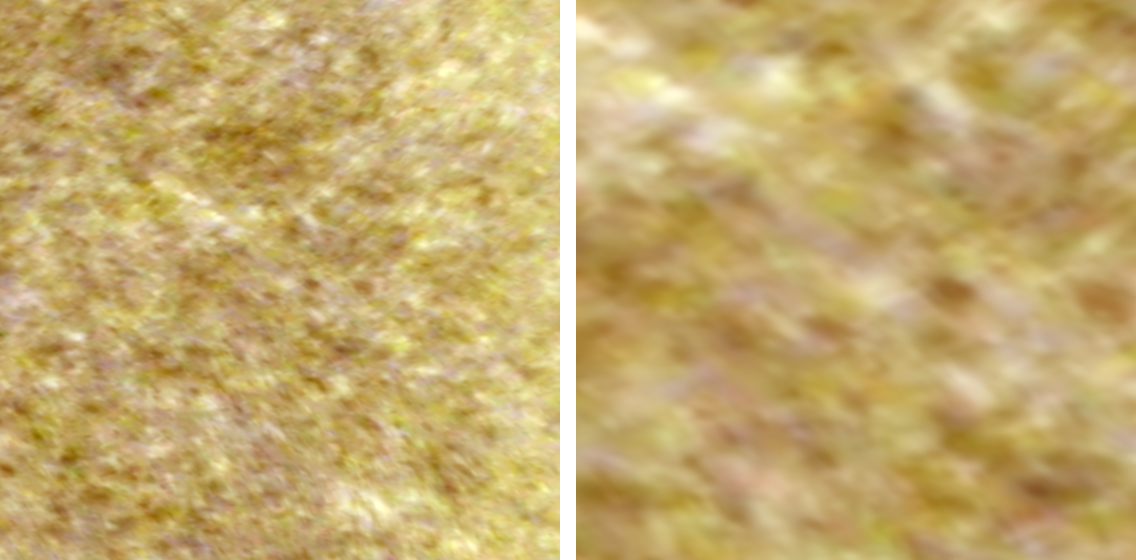
Left, the full canvas; right, a detail of the centre.
Write a WebGL 2 fragment shader that draws this texture.

```glsl
#version 300 es
precision highp float;
// Soft golden fleece: overlapping blurred tufts with a pale sheen along the right side.

uniform vec2 u_resolution;
out vec4 fragColor;

// Colours: the average, and the shift for one step of each axis
const vec3 BASE_GOLD   = vec3(0.783, 0.688, 0.445);
const vec3 LIGHT_STEP  = vec3(0.060, 0.080, 0.102);
const vec3 BEIGE_STEP  = vec3(-0.008, -0.012, 0.052);
const vec3 ROSE_STEP   = vec3(0.012, -0.010, 0.008);

// Tuft layers: cells per canvas height and strength
const float PATCH_FREQ = 6.0;
const float PATCH_GAIN = 0.65;
const float TUFT_FREQ  = 23.0;
const float TUFT_GAIN  = 1.30;
const float FIBRE_FREQ = 47.0;
const float FIBRE_GAIN = 1.00;
const float GRAIN_FREQ = 88.0;
const float GRAIN_GAIN = 0.50;
const float TINT_FREQ  = 10.0;
const float FLECK_FREQ = 38.0;

// Tuft shape
const float STRETCH      = 2.1;
const float ANGLE_SPREAD = 0.65;
const int   PER_CELL     = 2;

// Broad lighting
const float SHEEN_GAIN  = 1.45;
const float CORNER_GAIN = 0.95;
const float LIGHT_BIAS  = -0.27;

// Four random values in 0..1 from integer coordinates
vec4 hash4(ivec4 key) {
    uvec4 v = uvec4(key) * 1664525u + 1013904223u;
    v += v.yzxy * v.wxyz;
    v ^= v >> 16u;
    v += v.yzxy * v.wxyz;
    return vec4(v >> 8u) / 16777216.0;
}

// Cellular noise: signed soft ellipses scattered in a grid, about -1..1
float tufts(vec2 p, float slant, int seed) {
    ivec2 home = ivec2(floor(p));
    float sum = 0.0;
    for (int y = -1; y <= 1; y++) {
        for (int x = -1; x <= 1; x++) {
            ivec2 cell = home + ivec2(x, y);
            for (int i = 0; i < PER_CELL; i++) {
                vec4 rnd = hash4(ivec4(cell, seed, i));
                float angle = slant + ANGLE_SPREAD * (2.0 * rnd.z - 1.0);
                vec2 along = vec2(cos(angle), sin(angle));
                vec2 d = p - vec2(cell) - rnd.xy;
                vec2 q = vec2(dot(d, along), STRETCH * (d.y * along.x - d.x * along.y));
                float falloff = max(0.0, 1.0 - dot(q, q));
                sum += (2.0 * rnd.w - 1.0) * falloff * falloff;
            }
        }
    }
    return sum;
}

// Direction in which the pile lies
float pileSlant(vec2 p) {
    return mix(-0.45, 0.15, smoothstep(0.1, 0.8, p.y))
         + 0.12 * sin(7.0 * p.x + 3.0 * p.y);
}

// Pale right side, dark upper left corner
float broadLight(vec2 p) {
    float edge = p.x + 0.05 * sin(6.0 * p.y + 0.8) + 0.05 * (p.y - 0.5);
    float sheen = smoothstep(0.5, 1.04, edge);
    float corner = 1.0 - smoothstep(0.0, 0.45, length(p - vec2(0.0, 1.0)));
    float lowerDip = exp(-9.0 * dot(p - vec2(0.42, 0.2), p - vec2(0.42, 0.2)));
    return SHEEN_GAIN * sheen - CORNER_GAIN * corner - 0.25 * lowerDip;
}

void main() {
    vec2 p = gl_FragCoord.xy / u_resolution.y;
    float slant = pileSlant(p);

    // Bend the grid a little so the tufts do not line up
    vec2 bent = p + 0.006 * vec2(sin(19.0 * p.y + 4.0 * p.x), sin(17.0 * p.x - 5.0 * p.y));

    // Lightness from coarse to fine
    float pile = TUFT_GAIN  * tufts(bent * TUFT_FREQ, slant, 2)
               + FIBRE_GAIN * tufts(bent * FIBRE_FREQ, slant, 3)
               + GRAIN_GAIN * tufts(p * GRAIN_FREQ, slant, 4);
    float calm = mix(1.0, 0.78, smoothstep(0.55, 1.0, p.x));
    float light = LIGHT_BIAS + broadLight(p)
                + PATCH_GAIN * tufts(bent * PATCH_FREQ, slant, 1) + calm * pile;

    // Beige against yellow: beige in the middle, yellow towards the sides
    float beige = 0.35 - 1.1 * smoothstep(0.5, 1.0, p.x)
                + 0.9 * tufts(bent * TINT_FREQ, slant, 5)
                + 1.2 * tufts(p * FLECK_FREQ, slant, 6);
    float rose = 1.4 * tufts(p * FLECK_FREQ, slant, 7);

    vec3 colour = BASE_GOLD + light * LIGHT_STEP + beige * BEIGE_STEP + rose * ROSE_STEP;
    fragColor = vec4(clamp(colour, 0.0, 1.0), 1.0);
}
```
